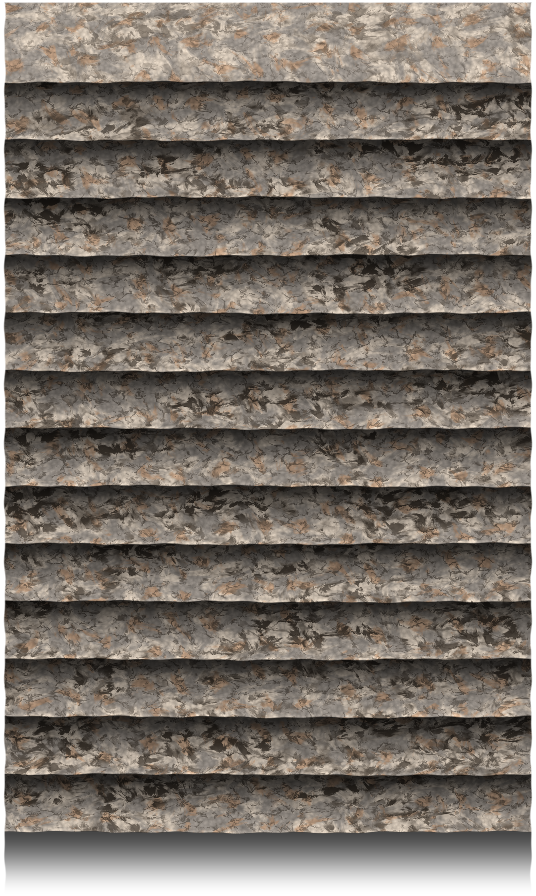
A Shadertoy shader for this texture:

```glsl
// A flight of thirteen rough stone steps below a flat landing, on white.
// Each step is a shaded band with a slightly wavy lip; warped cellular noise
// and layered sines give broken veins, rust and grain that vary per step.

const float STEPS = 13.0;
const float TOP_EDGE = 0.9076;    // lower lip of the landing
const float BOTTOM_EDGE = 0.0703; // lower lip of the last step
const float PITCH = (TOP_EDGE - BOTTOM_EDGE) / STEPS;
const float MARGIN = 0.0055;

const vec3 PALE = vec3(0.84, 0.785, 0.72);
const vec3 GREY = vec3(0.60, 0.57, 0.54);
const vec3 RUST = vec3(0.74, 0.55, 0.40);
const vec3 VEIN = vec3(0.20, 0.17, 0.14);

vec2 hash2(vec2 p) {
    vec3 q = fract(p.xyx * vec3(0.1031, 0.1030, 0.0973));
    q += dot(q, q.yzx + 33.33);
    return fract((q.xx + q.yz) * q.zy);
}

// Distances to the nearest and second nearest cell points
vec2 cellular(vec2 p) {
    vec2 cell = floor(p), local = p - cell, nearest = vec2(8.0);
    for (int y = -1; y <= 1; y++)
    for (int x = -1; x <= 1; x++) {
        vec2 offset = vec2(x, y);
        float d = length(offset + hash2(cell + offset) - local);
        nearest = d < nearest.x ? vec2(d, nearest.x)
                                : vec2(nearest.x, min(nearest.y, d));
    }
    return nearest;
}

// Rotated, self-warped sine octaves, roughly -1 to 1
float layeredSines(vec2 p) {
    float sum = 0.0, amp = 0.6;
    for (int i = 0; i < 6; i++) {
        p = mat2(1.36, 1.02, -1.02, 1.36) * p + 0.9 * sin(p.yx) + 2.7;
        sum += amp * sin(p.x) * sin(p.y);
        amp *= 0.65;
    }
    return sum;
}

float cracks(vec2 p, float width) {
    vec2 d = cellular(p);
    return 1.0 - smoothstep(0.0, width, d.y - d.x);
}

// Stone colour; veining scales the dark parts
vec3 stone(vec2 p, float veining) {
    float broad = layeredSines(p * vec2(11.0, 25.0));
    float mottle = layeredSines(p * vec2(50.0, 70.0) + 9.0);
    float crumb = layeredSines(p * vec2(95.0, 130.0) + 33.0);
    float rust = layeredSines(p * vec2(60.0, 80.0) + 21.0);
    float grain = cellular(p * 200.0).x;
    vec2 ragged = p + 0.009 * vec2(mottle, 0.5 * broad) + 0.005 * vec2(rust, crumb);

    vec3 col = mix(GREY, PALE, smoothstep(-0.5, 0.5, mottle + 0.4 * broad));
    col = mix(col, RUST, 0.55 * smoothstep(0.15, 0.75, rust));
    col *= 1.10 - 0.22 * grain + 0.10 * crumb;

    // Broken flat veins, short cracks and scattered dark crumbs
    float veinZone = smoothstep(-0.25, 0.45, broad + 0.5 * mottle);
    float gaps = smoothstep(-0.45, 0.25, crumb + 0.4 * rust);
    float vein = cracks(ragged * vec2(23.0, 66.0), 0.30) * veinZone;
    float crack = cracks(ragged * vec2(60.0, 105.0) + 5.0, 0.26) * gaps;
    float crumbs = smoothstep(0.15, 0.65, crumb + 0.35 * broad);
    float dark = max(vein * (0.45 + 0.55 * gaps), 0.60 * crack);
    dark = max(dark, crumbs * (0.30 + 0.55 * veinZone));
    return mix(col, VEIN, clamp(dark * veining, 0.0, 0.90));
}

// Uneven lip height at edge k, in step units
float lipWobble(float x, float k) {
    float phase = 6.283 * hash2(vec2(k, 4.0)).x;
    return 0.012 * sin(x * 11.0 + phase) + 0.009 * sin(x * 53.0 + 2.3 * phase)
         + 0.008 * sin(x * 137.0 + 4.1 * phase);
}

// Brightness down a step: deep shadow under the lip, bright near its foot
float stepLight(float f) {
    return mix(0.25, 0.66, smoothstep(0.0, 0.42, f))
         + 0.30 * smoothstep(0.28, 0.85, f)
         + 0.12 * smoothstep(0.92, 0.97, f);
}

void mainImage(out vec4 fragColor, in vec2 fragCoord) {
    vec2 p = fragCoord / iResolution.y;
    float width = iResolution.x / iResolution.y;
    float px = 1.0 / iResolution.y;

    // Step index and position, bent near the closest lip
    float s = (TOP_EDGE - p.y) / PITCH;
    float lip = clamp(floor(s + 0.5), 0.0, STEPS);
    s += lipWobble(p.x, lip) * max(0.0, 1.0 - 2.0 * abs(s - lip));
    float row = clamp(floor(s), -1.0, STEPS - 1.0);
    float f = s - row;
    bool landing = row < 0.0;

    // Shaded stone, with its own pattern on each step
    vec2 stonePos = p + vec2(0.731, 0.377) * (row + 2.0);
    float veining = landing ? 0.58 : mix(1.05, 0.78, smoothstep(0.35, 0.9, f));
    float light = landing ? 1.02 : stepLight(f);
    float aa = 1.5 * px / PITCH;
    light = mix(light, 0.25, smoothstep(1.0 - aa, 1.0, f));
    vec3 col = stone(stonePos, veining) * light;

    // Soft shadow cast below the last step
    float fall = clamp(p.y / BOTTOM_EDGE, 0.0, 1.0);
    vec3 castShadow = vec3(1.0 - 0.74 * smoothstep(0.0, 1.1, fall));
    col = mix(col, castShadow, smoothstep(STEPS - aa, STEPS, s));

    // White surround with faintly chipped sides
    float chip = 0.0006 * sin(s * 6.283) + 0.0004 * sin(p.y * 190.0);
    float inside = min(min(p.x, width - p.x) - MARGIN + chip, 0.997 - p.y);
    col = mix(vec3(1.0), col, smoothstep(-px, px, inside));
    fragColor = vec4(col, 1.0);
}
```
